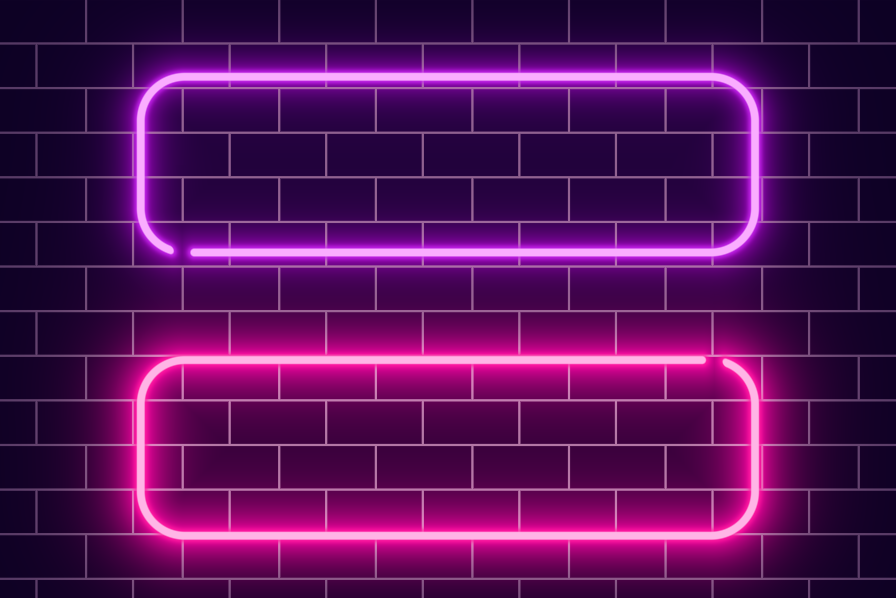
A WebGL 2 fragment shader for this background:

```glsl
#version 300 es
precision highp float;

uniform vec2 u_resolution;
out vec4 fragColor;

// Lengths are fractions of the canvas height
const vec2 BRICK = vec2(0.1615, 0.0746);
const vec2 WALL_ORIGIN = vec2(0.144, 0.0321);
const float ROW_SHIFT = 0.0785;
const float MORTAR_HALF = 0.0019;

const vec2 FRAME_HALF = vec2(0.5136, 0.1469);
const float FRAME_RADIUS = 0.074;
const float TUBE_HALF = 0.0066;
const float GAP_HALF = 0.0205;
const vec2 UPPER_CENTER = vec2(0.749, 0.7247);
const vec2 LOWER_CENTER = vec2(0.749, 0.2510);
const float UPPER_GAP_X = -0.4445;
const float LOWER_GAP_X = 0.4455;

const float RIM_WIDTH = 0.006;
const float WASH_REACH = 0.10;
const float UPPER_REACH = 0.027;
const float LOWER_REACH = 0.043;

const vec3 WALL_DARK = vec3(0.045, 0.002, 0.135);
const vec3 MORTAR_DIM = vec3(0.34, 0.23, 0.40);
const vec3 MORTAR_LIT = vec3(0.80, 0.57, 0.73);
const vec3 UPPER_GLOW = vec3(0.46, 0.005, 0.49);
const vec3 LOWER_GLOW = vec3(0.75, 0.005, 0.40);
const vec3 UPPER_WASH = vec3(0.080, 0.006, 0.095);
const vec3 LOWER_WASH = vec3(0.155, 0.002, 0.085);
const vec3 UPPER_RIM = vec3(0.78, 0.16, 0.94);
const vec3 LOWER_RIM = vec3(1.00, 0.12, 0.62);
const vec3 UPPER_CORE = vec3(0.98, 0.68, 1.00);
const vec3 LOWER_CORE = vec3(1.00, 0.71, 0.90);

float roundedBox(vec2 p, vec2 halfSize, float radius) {
    vec2 q = abs(p) - halfSize + radius;
    return length(max(q, 0.0)) + min(max(q.x, q.y), 0.0) - radius;
}

// Distance to the tube's centre line, with a round-ended gap on one long side
float tubeDistance(vec2 p, float box, float gapX, float side) {
    float inset = max(GAP_HALF - abs(p.x - gapX), 0.0);
    inset *= step(0.0, p.y * side);
    return length(vec2(box, inset));
}

// Running-bond joints: coverage of the mortar lines
float mortarMask(vec2 p, float pixel) {
    vec2 q = p - WALL_ORIGIN;
    float row = floor(q.y / BRICK.y);
    q.x -= mod(row, 2.0) * ROW_SHIFT;
    vec2 cell = fract(q / BRICK);
    vec2 joint = min(cell, 1.0 - cell) * BRICK;
    float d = min(joint.x, joint.y) - MORTAR_HALF;
    return 1.0 - smoothstep(-0.6 * pixel, 0.6 * pixel, d);
}

float falloff(float d, float reach) {
    return exp(-max(d, 0.0) / reach);
}

// Coloured rim first, pale core on top
vec3 addTube(vec3 color, float d, vec3 rim, vec3 core, float pixel) {
    float outside = max(d - TUBE_HALF, 0.0) / RIM_WIDTH;
    color = mix(color, rim, 0.7 * exp(-outside * outside));
    float coverage = 1.0 - smoothstep(-pixel, pixel, d - TUBE_HALF);
    return mix(color, core, coverage);
}

void main() {
    float pixel = 1.0 / u_resolution.y;
    vec2 p = gl_FragCoord.xy * pixel;

    // Frame distances
    vec2 upperP = p - UPPER_CENTER;
    vec2 lowerP = p - LOWER_CENTER;
    float upperBox = roundedBox(upperP, FRAME_HALF, FRAME_RADIUS);
    float lowerBox = roundedBox(lowerP, FRAME_HALF, FRAME_RADIUS);
    float upperTube = tubeDistance(upperP, upperBox, UPPER_GAP_X, -1.0);
    float lowerTube = tubeDistance(lowerP, lowerBox, LOWER_GAP_X, 1.0);

    // Light on the bricks
    float upperWash = falloff(upperBox, WASH_REACH);
    float lowerWash = falloff(lowerBox, WASH_REACH);
    vec3 light = UPPER_WASH * upperWash + LOWER_WASH * lowerWash;
    light += UPPER_GLOW * falloff(upperTube - TUBE_HALF, UPPER_REACH);
    light += LOWER_GLOW * falloff(lowerTube - TUBE_HALF, LOWER_REACH);
    vec3 color = WALL_DARK + light;

    // Mortar, brighter near the frames
    float lit = clamp(0.5 * upperWash + 0.75 * lowerWash + 0.4 * light.r, 0.0, 1.0);
    vec3 mortar = mix(MORTAR_DIM, MORTAR_LIT, lit) + 0.12 * light;
    color = mix(color, mortar, 0.9 * mortarMask(p, pixel));

    // Neon tubes
    color = addTube(color, upperTube, UPPER_RIM, UPPER_CORE, pixel);
    color = addTube(color, lowerTube, LOWER_RIM, LOWER_CORE, pixel);

    fragColor = vec4(clamp(color, 0.0, 1.0), 1.0);
}
```
